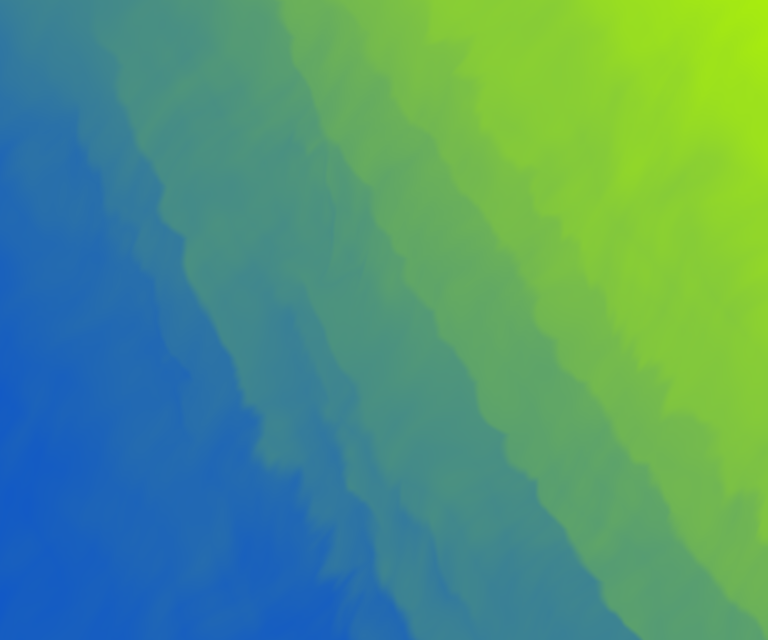
Reproduce this background procedurally as a Shadertoy shader.

```glsl
// Feathered diagonal drifts running from deep blue to lime.
// Overlapping sheets, each with a curved left edge and its own slope, build
// one height field; gullies and noise fray it and a linear ramp colours it.

const vec3 DEEP_BLUE = vec3(0.07, 0.35, 0.775);
const vec3 LIME = vec3(0.67, 0.94, 0.04);
const vec2 FEATHER_DIR = vec2(0.53, 0.85);
const vec2 RIDGE_DIR = vec2(0.50, -0.87);

vec2 hashGradient(vec2 cell) {
    vec3 h = fract(cell.xyx * vec3(0.1031, 0.1030, 0.0973));
    h += dot(h, h.yzx + 33.33);
    float angle = 6.2832 * fract((h.x + h.y) * h.z);
    return vec2(cos(angle), sin(angle));
}

float gradientNoise(vec2 p) {
    vec2 cell = floor(p);
    vec2 f = p - cell;
    vec2 blend = f * f * f * (f * (f * 6.0 - 15.0) + 10.0);
    float a = dot(hashGradient(cell), f);
    float b = dot(hashGradient(cell + vec2(1, 0)), f - vec2(1, 0));
    float c = dot(hashGradient(cell + vec2(0, 1)), f - vec2(0, 1));
    float d = dot(hashGradient(cell + vec2(1, 1)), f - vec2(1, 1));
    return mix(mix(a, b, blend.x), mix(c, d, blend.x), blend.y);
}

float fractalNoise(vec2 p) {
    float sum = 0.0;
    float gain = 0.6;
    for (int octave = 0; octave < 3; octave++) {
        sum += gain * gradientNoise(p);
        p = p * 2.03 + 17.3;
        gain *= 0.5;
    }
    return sum;
}

// Coordinates (across, along) a gently bent direction
vec2 grain(vec2 p, vec2 dir, float seed) {
    float bend = 0.07 * gradientNoise(p * 5.0 + seed);
    return vec2(dot(p, vec2(dir.y, -dir.x)) + bend, dot(p, dir));
}

float strands(vec2 p, float seed) {
    return fractalNoise(grain(p, FEATHER_DIR, seed) * vec2(17.0, 5.5) + seed);
}

// Long ridges with a sharp crease between them, centred near zero
float creases(vec2 p, float seed) {
    return abs(gradientNoise(grain(p, RIDGE_DIR, seed) * vec2(11.0, 3.0) + seed)) - 0.2;
}

float quadratic(vec3 k, float x) {
    return k.x + x * (k.y + x * k.z);
}

// Lay one sheet over the height; curve and level are quadratics in depth.
// fray = (rounded lobes, strand displacement, edge softness)
float addSheet(float height, vec2 pos, vec2 p, vec3 curve, vec3 level,
               vec2 slope, vec3 fray, float seed) {
    float dist = pos.x - quadratic(curve, pos.y);
    float lobes = 0.7 * abs(gradientNoise(p * vec2(7.0, 11.0) + seed))
                + 0.6 * abs(gradientNoise(p * vec2(3.0, 5.0) - seed)) - 0.25;
    float edge = dist + fray.x * lobes + fray.y * strands(p, seed);
    float cover = smoothstep(-fray.z, fray.z, edge);
    float sheet = quadratic(level, pos.y) + dist * (slope.x + slope.y * pos.y);
    return mix(height, sheet, cover);
}

// Shaded hollow, long on the left and steep on the right of a slanted line
float gully(vec2 pos, vec2 p, vec2 line, vec2 range, float fray, float seed) {
    float dist = pos.x - line.x - line.y * pos.y + fray * strands(p, seed)
               + 0.05 * creases(p, seed);
    float ends = smoothstep(range.x, range.x + 0.12, pos.y)
               * (1.0 - smoothstep(range.y - 0.15, range.y, pos.y));
    return ends * exp(min(dist, 0.0) / 0.045) * (1.0 - smoothstep(0.0, 0.018, dist));
}

float driftHeight(vec2 pos, vec2 p) {
    // Low ground on the left
    float h = quadratic(vec3(0.25, -0.60, 0.38), pos.y)
            + pos.x * quadratic(vec3(0.60, 0.50, -1.0), pos.y);

    // Sheets from left to right
    h = addSheet(h, pos, p, vec3(0.04, 0.31, 0.0), vec3(0.27, -0.17, -0.06),
                 vec2(0.5, -0.5), vec3(0.05, 0.05, 0.018), 3.7);
    vec3 fray = mix(vec3(0.05, 0.015, 0.008), vec3(0.03, 0.08, 0.025), smoothstep(0.55, 0.8, pos.y));
    h = addSheet(h, pos, p, vec3(0.115, 0.27, 0.09), vec3(0.32, 0.20, -0.37),
                 vec2(0.5, -0.9), fray, 11.2);
    h = addSheet(h, pos, p, vec3(0.20, 0.335, 0.0), vec3(0.36, 0.05, -0.13),
                 vec2(0.80, -0.90), vec3(0.04, 0.03, 0.012), 23.5);
    h -= 0.05 * gully(pos, p, vec2(0.04, 0.31), vec2(0.12, 0.75), 0.05, 5.3);
    h -= 0.05 * gully(pos, p, vec2(0.20, 0.335), vec2(0.40, 1.10), 0.03, 23.5);
    h -= 0.06 * gully(pos, p, vec2(0.18, 0.430), vec2(0.36, 1.05), 0.03, 31.4);
    h -= 0.045 * gully(pos, p, vec2(0.33, 0.280), vec2(0.15, 0.50), 0.10, 47.6);
    h = addSheet(h, pos, p, vec3(0.355, 0.36, 0.11), vec3(0.55, -0.11, 0.0),
                 vec2(0.55, -0.35), vec3(0.055, 0.015, 0.007), 37.1);
    h = addSheet(h, pos, p, vec3(0.435, 0.55, 0.0), vec3(0.635, 0.03, -0.10),
                 vec2(0.6, -0.4), vec3(0.06, 0.025, 0.010), 51.8);
    h = addSheet(h, pos, p, vec3(0.55, 0.46, 0.10), vec3(0.74, 0.0, -0.07),
                 vec2(0.30, -0.10), vec3(0.05, 0.080, 0.014), 68.4);
    h = addSheet(h, pos, p, vec3(0.74, 0.62, 0.0), vec3(0.845, -0.06, 0.0),
                 vec2(0.55, -0.2), vec3(0.05, 0.080, 0.060), 77.9);

    // Feather and crease relief over everything, stronger in patches
    float patches = 0.8 + 0.8 * gradientNoise(p * 3.5 + 45.0);
    return h + patches * (0.07 * strands(p, 83.0) + 0.06 * creases(p, 29.0));
}

void mainImage(out vec4 fragColor, in vec2 fragCoord) {
    vec2 uv = fragCoord / iResolution.xy;
    vec2 pos = vec2(uv.x, 1.0 - uv.y); // y is depth below the top
    float height = driftHeight(pos, fragCoord / iResolution.y);
    fragColor = vec4(mix(DEEP_BLUE, LIME, clamp(height, 0.0, 1.0)), 1.0);
}
```
